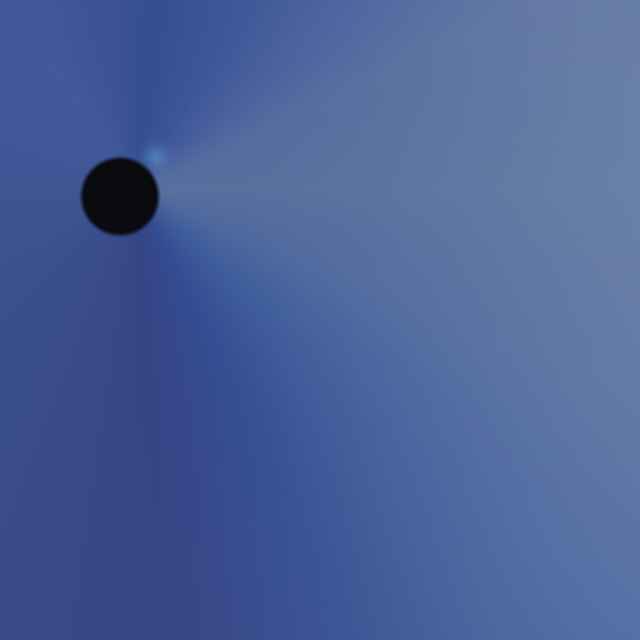
This background is drawn by a WebGL 1 fragment shader. Its source:

```glsl
precision highp float;
uniform vec2 u_resolution;

const vec2 DISC_CENTER = vec2(0.1875, 0.693);
const float DISC_RADIUS = 0.0605;
const float DISC_BLUR = 0.005;
const vec2 RAY_APEX = vec2(0.2125, 0.703);
const vec2 GLINT_CENTER = vec2(0.243, 0.754);
const float GLINT_SIZE = 0.017;
const float STREAK_STRENGTH = 0.016;

const vec3 DISC_COLOR = vec3(0.037, 0.041, 0.053);
const vec3 WEST = vec3(0.25, 0.33, 0.58);
const vec3 SHADOW = vec3(0.22, 0.29, 0.54);
const vec3 VIOLET = vec3(0.21, 0.265, 0.52);
const vec3 NAVY = vec3(0.195, 0.30, 0.57);
const vec3 AZURE = vec3(0.25, 0.37, 0.61);
const vec3 HAZE = vec3(0.31, 0.41, 0.62);
const vec3 BEAM = vec3(0.34, 0.44, 0.62);
const vec3 BEAM_TOP = vec3(0.33, 0.42, 0.62);
const vec3 LILAC = vec3(0.29, 0.38, 0.62);
const vec3 COBALT = vec3(0.23, 0.34, 0.59);
const vec3 NORTH = vec3(0.21, 0.305, 0.56);
const vec3 INDIGO = vec3(0.265, 0.345, 0.61);
const vec3 FAR_LIGHT = vec3(0.085, 0.075, 0.035);
const vec3 GLINT_COLOR = vec3(0.08, 0.14, 0.11);

float hash(vec2 p) {
  return fract(sin(dot(p, vec2(127.1, 311.7))) * 4375.85);
}

float noise(vec2 p) {
  vec2 cell = floor(p);
  vec2 f = fract(p);
  f = f * f * (3.0 - 2.0 * f);
  float low = mix(hash(cell), hash(cell + vec2(1.0, 0.0)), f.x);
  float high = mix(hash(cell + vec2(0.0, 1.0)), hash(cell + vec2(1.0)), f.x);
  return mix(low, high, f.y);
}

float ramp(float from, float to, float x) {
  return clamp((x - from) / (to - from), 0.0, 1.0);
}

// Colour around the apex, by angle in degrees
vec3 sweep(float angle) {
  vec3 c = mix(WEST, SHADOW, ramp(-180.0, -105.0, angle));
  c = mix(c, VIOLET, ramp(-105.0, -86.0, angle));
  c = mix(c, NAVY, ramp(-86.0, -64.0, angle));
  c = mix(c, AZURE, ramp(-64.0, -40.0, angle));
  c = mix(c, HAZE, ramp(-40.0, -23.0, angle));
  c = mix(c, BEAM, ramp(-23.0, 0.0, angle));
  c = mix(c, BEAM_TOP, ramp(0.0, 26.0, angle));
  c = mix(c, LILAC, ramp(26.0, 39.0, angle));
  c = mix(c, COBALT, ramp(39.0, 59.0, angle));
  c = mix(c, NORTH, ramp(59.0, 84.0, angle));
  c = mix(c, INDIGO, ramp(84.0, 123.0, angle));
  return mix(c, WEST, ramp(123.0, 180.0, angle));
}

void main() {
  vec2 uv = gl_FragCoord.xy / u_resolution;
  vec2 offset = uv - RAY_APEX;
  float reach = length(offset);
  vec2 direction = offset / max(reach, 0.0001);
  vec3 color = sweep(degrees(atan(offset.y, offset.x)));

  // The beam brightens with distance
  float facing = smoothstep(-0.1, 0.8, direction.x);
  color += FAR_LIGHT * facing * smoothstep(0.1, 1.0, reach);

  // Faint radial streaks shift between violet and teal
  float streak = 0.6 * noise(direction * 9.0 + reach * 0.8)
               + 0.4 * noise(direction * 23.0 + reach * 1.5) - 0.5;
  color += STREAK_STRENGTH * streak * vec3(1.0, -0.6, 0.3);

  // Small glint beside the disc
  vec2 glint = (uv - GLINT_CENTER) / GLINT_SIZE;
  color += GLINT_COLOR * exp(-dot(glint, glint));

  // Dark disc with a soft rim
  float edge = length(uv - DISC_CENTER) - DISC_RADIUS;
  color = mix(DISC_COLOR, color, smoothstep(-DISC_BLUR, DISC_BLUR, edge));

  gl_FragColor = vec4(color, 1.0);
}
```
